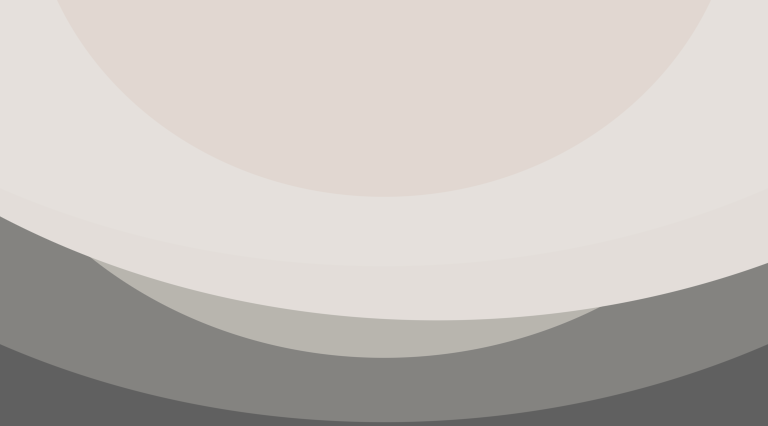
A Shadertoy shader for this background:

```glsl
// Flat backdrop of broad nested bowls hanging from the top edge:
// pale cream and rose over sage and two greys. Each bowl is an
// ellipse painted back to front with an antialiased edge.

// Approximate signed distance to an axis-aligned ellipse
float ellipseDistance(vec2 p, vec2 radii) {
    float scaled = length(p / radii);
    float slope = length(p / (radii * radii));
    return scaled * (scaled - 1.0) / max(slope, 1e-4);
}

// Paint a filled ellipse over the current colour
void paintBowl(inout vec3 colour, vec2 p, vec2 centre, vec2 radii, vec3 fill) {
    float pixel = 1.0 / iResolution.y;
    float d = ellipseDistance(p - centre, radii);
    colour = mix(colour, fill, 1.0 - smoothstep(-0.7 * pixel, 0.7 * pixel, d));
}

void mainImage(out vec4 fragColor, in vec2 fragCoord) {
    // Canvas heights, measured from the middle of the top edge
    vec2 p = (fragCoord - vec2(0.5 * iResolution.x, iResolution.y)) / iResolution.y;

    // Dark base and the grey layers
    vec3 colour = vec3(0.378, 0.378, 0.376);
    paintBowl(colour, p, vec2(0.0, 0.481), vec2(1.866, 1.472), vec3(0.516, 0.512, 0.502));
    paintBowl(colour, p, vec2(0.0, 0.111), vec2(1.045, 0.951), vec3(0.722, 0.710, 0.684));

    // Off-centre cream layer with a slightly lighter inner one
    paintBowl(colour, p, vec2(0.124, 0.732), vec2(1.866, 1.484), vec3(0.889, 0.868, 0.851));
    paintBowl(colour, p, vec2(0.0, 0.847), vec2(1.866, 1.472), vec3(0.897, 0.878, 0.861));

    // Rose bowl in front
    paintBowl(colour, p, vec2(0.0, 0.303), vec2(0.836, 0.765), vec3(0.882, 0.843, 0.820));

    fragColor = vec4(colour, 1.0);
}
```
